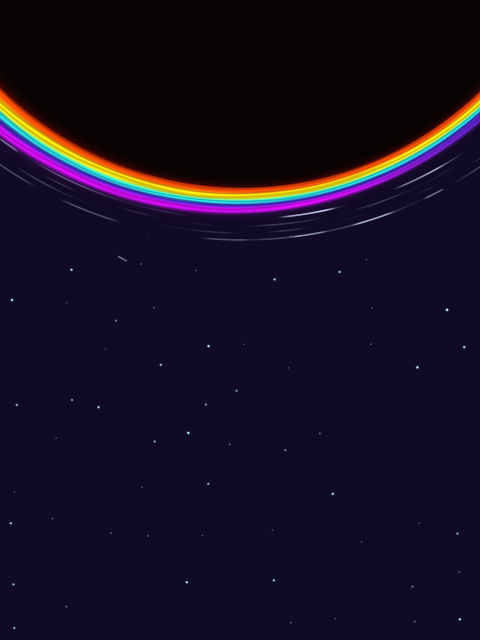
Write a Shadertoy shader that draws this background.

```glsl
const vec3 NIGHT = vec3(0.063, 0.039, 0.140);
const vec3 VOID_BLACK = vec3(0.030, 0.010, 0.010);
const vec3 EMBER = vec3(0.50, 0.04, 0.02);
const vec3 ORANGE = vec3(1.00, 0.30, 0.03);
const vec3 YELLOW = vec3(1.00, 0.92, 0.06);
const vec3 CYAN = vec3(0.15, 0.90, 0.88);
const vec3 INDIGO = vec3(0.25, 0.17, 0.75);
const vec3 MAGENTA = vec3(0.87, 0.05, 1.00);
const vec3 STARLIGHT = vec3(0.88, 0.96, 1.00);

vec2 hash2(vec2 cell) {
    vec3 q = fract(cell.xyx * vec3(0.1031, 0.1030, 0.0973));
    q += dot(q, q.yzx + 33.33);
    return fract((q.xx + q.yz) * q.zy);
}

float cornerSlope(vec2 cell, vec2 offset) {
    return dot(hash2(cell) * 2.0 - 1.0, offset);
}

float gradientNoise(vec2 p) {
    vec2 i = floor(p), f = fract(p);
    vec2 u = f * f * f * (f * (f * 6.0 - 15.0) + 10.0);
    vec2 e = vec2(1.0, 0.0);
    return mix(mix(cornerSlope(i, f), cornerSlope(i + e, f - e), u.x),
               mix(cornerSlope(i + e.yx, f - e.yx), cornerSlope(i + 1.0, f - 1.0), u.x), u.y);
}

float circle(vec2 p, vec2 center, float radius) {
    return length(p - center) - radius;
}

float segment(vec2 p, vec2 a, vec2 b) {
    vec2 pa = p - a, ba = b - a;
    return length(pa - ba * clamp(dot(pa, ba) / dot(ba, ba), 0.0, 1.0));
}

float softLine(float distance, float halfWidth, float pixel) {
    return 1.0 - smoothstep(halfWidth * 0.3, halfWidth + pixel, abs(distance));
}

// Tapered arc; polar holds the radius and the angle from straight down
float arcDash(vec2 polar, float radius, float start, float end, float pixel) {
    float along = (polar.y - start) / (end - start);
    float taper = smoothstep(0.0, 0.25, along) * smoothstep(1.0, 0.75, along);
    return taper * softLine(polar.x - radius, 0.0010, pixel);
}

// Colour across the band: 0 at the inner rim, 1 at the outer rim
vec3 spectrum(float t, float violetAmount) {
    vec3 c = mix(EMBER, ORANGE, smoothstep(0.0, 0.13, t));
    c = mix(c, YELLOW, smoothstep(0.17, 0.34, t));
    c = mix(c, CYAN, smoothstep(0.41, 0.54, t));
    c = mix(c, INDIGO, smoothstep(0.57, 0.69, t));
    return mix(c, mix(INDIGO, MAGENTA, violetAmount), smoothstep(0.68, 0.82, t));
}

vec3 stars(vec2 p, float density, float pixel) {
    vec2 cell = floor(p * density);
    vec2 position = (cell + 0.2 + 0.6 * hash2(cell + 7.0)) / density;
    vec2 random = hash2(cell + 41.0);
    float present = step(random.x, 0.62);
    float power = random.y * random.y;
    float d = length(p - position);
    float core = 1.0 - smoothstep(0.0, 0.0010 + 0.0015 * power + pixel, d);
    float halo = exp(-d * 420.0) * power;
    return present * (STARLIGHT * core * (0.3 + 0.7 * power) + CYAN * halo * 0.28);
}

void mainImage(out vec4 fragColor, in vec2 fragCoord) {
    float pixel = 1.0 / iResolution.x;
    vec2 p = fragCoord * pixel;

    // Two offset circles bound the band
    float inner = circle(p, vec2(0.505, 1.653), 0.708);
    float outer = circle(p, vec2(0.483, 1.694), 0.807);
    float t = inner / (inner - outer);

    vec2 fromCenter = p - vec2(0.5035, 1.719);
    vec2 polar = vec2(length(fromCenter), atan(fromCenter.x, -fromCenter.y));

    // Sky and stars
    vec3 color = mix(VOID_BLACK, NIGHT, smoothstep(0.1, 0.9, t));
    color += stars(p, 11.0, pixel) * smoothstep(0.86, 0.82, p.y);

    // Faint broken orbits
    for (int i = 0; i < 4; i++) {
        float k = float(i);
        float radius = 0.842 + 0.0145 * k;
        float broken = smoothstep(-0.1, 0.4, gradientNoise(vec2(polar.y * 7.0, k * 3.7 + 0.5)));
        color += STARLIGHT * broken * 0.28 * softLine(polar.x - radius, 0.0008, pixel);
    }

    // Brighter streaks
    float streaks = arcDash(polar, 0.842, 0.085, 0.245, pixel)
        + 0.6 * arcDash(polar, 0.842, 0.38, 0.54, pixel)
        + 0.6 * arcDash(polar, 0.842, -0.65, -0.58, pixel)
        + 0.6 * arcDash(polar, 0.8855, 0.11, 0.21, pixel)
        + 0.7 * arcDash(polar, 0.8855, 0.255, 0.375, pixel)
        + 0.6 * arcDash(polar, 0.8855, 0.44, 0.50, pixel)
        + 0.4 * arcDash(polar, 0.8855, -0.45, -0.28, pixel)
        + 0.4 * arcDash(polar, 0.8855, -0.10, 0.03, pixel);
    streaks += 0.6 * softLine(segment(p, vec2(0.247, 0.799), vec2(0.263, 0.790)), 0.0010, pixel);
    color += STARLIGHT * streaks * 0.65;

    // Rainbow band with fine filaments and soft rims
    float violet = 1.0 - 0.75 * smoothstep(0.65, 1.0, p.x);
    float wander = gradientNoise(vec2(polar.y * 4.0, t * 5.0));
    float filaments = 0.93 + 0.13 * sin(t * 44.0 + wander * 5.0);
    float cover = smoothstep(-0.04, 0.10, t) * smoothstep(1.04, 0.86, t);
    color = mix(color, spectrum(t, violet) * filaments, cover);
    color += EMBER * 0.35 * exp(-9.0 * abs(t)) * step(t, 0.0);
    color += MAGENTA * 0.20 * violet * exp(-9.0 * max(t - 0.95, 0.0)) * smoothstep(0.85, 1.0, t);

    fragColor = vec4(clamp(color, 0.0, 1.0), 1.0);
}
```
